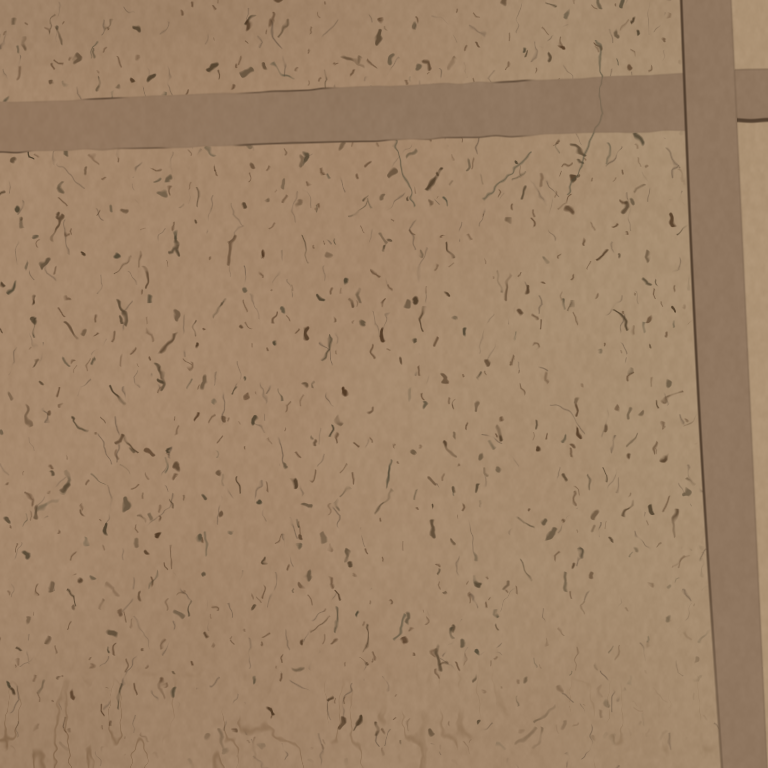
This texture is drawn by a WebGL 2 fragment shader. Its source:

```glsl
#version 300 es
precision highp float;
// Pitted, fissured ceiling tiles held by a slightly skewed grid of flat bars.

uniform vec2 u_resolution;
out vec4 fragColor;

const vec3 TILE_WARM = vec3(0.645, 0.528, 0.417);
const vec3 TILE_PALE = vec3(0.655, 0.555, 0.440);
const vec3 TILE_DIM = vec3(0.605, 0.495, 0.390);
const vec3 BAR = vec3(0.560, 0.462, 0.372);
const vec3 GAP = vec3(0.290, 0.220, 0.160);
const vec3 PIT_BROWN = vec3(0.290, 0.195, 0.115);
const vec3 PIT_GREEN = vec3(0.300, 0.285, 0.215);

float hash(vec2 p) {
  vec3 q = fract(vec3(p.xyx) * 0.1031);
  q += dot(q, q.yzx + 33.33);
  return fract((q.x + q.y) * q.z);
}

float noise(vec2 p) {
  vec2 i = floor(p), f = fract(p);
  f = f * f * (3.0 - 2.0 * f);
  return mix(mix(hash(i), hash(i + vec2(1, 0)), f.x),
             mix(hash(i + vec2(0, 1)), hash(i + vec2(1, 1)), f.x), f.y);
}

float fbm(vec2 p) {
  float sum = 0.0, gain = 0.5;
  for (int i = 0; i < 4; i++) {
    sum += gain * noise(p);
    p = p * 2.03 + 17.0;
    gain *= 0.5;
  }
  return sum;
}

float segment(vec2 p, vec2 a, vec2 b) {
  vec2 pa = p - a, ba = b - a;
  return length(pa - ba * clamp(dot(pa, ba) / dot(ba, ba), 0.0, 1.0));
}

// Soft line of half width w around distance d.
float stroke(float d, float w, float soft) {
  return 1.0 - smoothstep(w - soft, w + soft, abs(d));
}

// Scattered leaning marks: x is coverage, y is a tint choice.
vec2 marks(vec2 uv, float cells, float chance, vec2 lengths, vec2 widths, float seed, float soft) {
  vec2 p = uv * cells, home = floor(p), result = vec2(0.0);
  for (int j = -1; j <= 1; j++)
    for (int i = -1; i <= 1; i++) {
      vec2 id = home + vec2(i, j), key = id + seed;
      if (hash(key) > chance) continue;
      vec2 center = (id + vec2(hash(key + 31.7), hash(key + 57.3))) / cells;
      float size = hash(key + 83.1), lean = hash(key + 11.9) - 0.5;
      float angle = 4.0 * lean * abs(lean) + 0.5 * (hash(key + 7.7) - 0.5);
      vec2 arm = vec2(sin(angle), cos(angle)) * mix(lengths.x, lengths.y, size * size);
      vec2 bend = vec2(arm.y, -arm.x) * (hash(key + 45.1) - 0.5) * 0.7;
      float d = min(segment(uv, center - arm, center + bend),
                    segment(uv, center + bend, center + arm));
      float w = mix(widths.x, widths.y, hash(key + 21.3));
      float cover = stroke(d, w, soft) * mix(0.45, 1.0, hash(key + 63.5));
      if (cover > result.x) result = vec2(cover, hash(key + 95.2));
    }
  return result;
}

void main() {
  vec2 uv = gl_FragCoord.xy / u_resolution;
  float soft = max(1.0 / min(u_resolution.x, u_resolution.y), 0.0016);
  float rough = (noise(uv * 45.0) - 0.5) * 0.0025;

  // Signed distances to the bar edges
  float down = 1.0 - uv.y;
  float leftEdge = uv.x - 0.887 - 0.053 * down + 0.005 * sin(3.1416 * down);
  float rightEdge = uv.x - 0.952 - 0.047 * down;
  float isRight = step(0.0, rightEdge);
  float upper = uv.y - mix(0.866 + 0.043 * uv.x, 0.909, isRight) - rough;
  float lower = uv.y - mix(0.801 + 0.033 * uv.x, 0.843, isRight) - rough;
  float upright = smoothstep(-soft, soft, leftEdge) * (1.0 - smoothstep(-soft, soft, rightEdge));
  float rail = smoothstep(-soft, soft, lower) * (1.0 - smoothstep(-soft, soft, upper));
  float bar = max(upright, rail);

  // Tile tone and grain
  float cloud = fbm(uv * 4.0);
  vec3 color = mix(TILE_WARM, TILE_PALE, smoothstep(0.4, 0.9, uv.x + 0.5 * (cloud - 0.5)));
  float dim = 0.75 * smoothstep(0.4, 0.0, uv.y) + 0.7 * smoothstep(0.85, 1.0, uv.y);
  color = mix(color, TILE_DIM, dim * (1.0 - 0.7 * uv.x));
  color = mix(color, TILE_PALE * 1.03, isRight);
  float grain = fbm(uv * vec2(150.0, 100.0)) - 0.47;
  color += 0.045 * grain + 0.025 * (cloud - 0.47);

  // Fissures, pits and hairlines, thinning toward the lower right
  float tile = (1.0 - bar) * (1.0 - isRight);
  float sparse = 1.0 - 0.85 * smoothstep(0.55, 0.9, uv.x) * smoothstep(0.4, 0.05, uv.y);
  sparse *= smoothstep(0.0, 0.02, -leftEdge) * smoothstep(0.01, 0.09, uv.y + 0.03 * cloud);
  vec2 jitter = vec2(noise(uv * 120.0), noise(uv * 120.0 + 40.0)) - 0.5;
  vec2 warped = uv + 0.0055 * jitter + 0.006 * (noise(uv * 45.0) - 0.5);
  vec2 fissure = marks(warped, 23.0, 0.50, vec2(0.003, 0.018), vec2(0.0006, 0.0021), 3.0, soft);
  vec2 pit = marks(warped, 28.0, 0.42, vec2(0.001, 0.006), vec2(0.0014, 0.0032), 140.0, soft);
  vec2 speck = marks(warped, 36.0, 0.40, vec2(0.001, 0.008), vec2(0.0003, 0.0016), 410.0, soft);
  vec2 hair = marks(warped, 20.0, 0.75, vec2(0.008, 0.028), vec2(0.0003, 0.0009), 270.0, soft);
  float gaps = smoothstep(0.25, 0.6, noise(uv * 75.0 + 9.0));
  color = mix(color, TILE_DIM * 0.65, 0.75 * hair.x * gaps * tile);
  color = mix(color, PIT_BROWN, 0.65 * speck.x * tile * sparse);
  float ink = 0.9 * fissure.x * mix(0.45, 1.0, gaps);
  color = mix(color, mix(PIT_BROWN, PIT_GREEN, fissure.y), ink * tile * sparse);
  color = mix(color, mix(PIT_BROWN, PIT_GREEN, pit.y * 0.8), 0.92 * pit.x * tile * sparse);

  // Fine upright wrinkles along the foot of the tile
  float ridge = abs(noise(warped * vec2(60.0, 13.0)) - 0.5);
  float wrinkle = smoothstep(0.07, 0.0, ridge) * smoothstep(0.4, 0.65, noise(uv * 22.0));
  color -= 0.09 * wrinkle * tile * smoothstep(0.16, 0.02, uv.y) * (1.0 - 0.6 * uv.x);

  // Bars with shaded, broken rims
  vec3 metal = BAR + 0.030 * grain + 0.02 * (fbm(uv * vec2(18.0, 12.0)) - 0.47);
  metal += vec3(0.014, 0.003, -0.003) * (1.0 - upright) * smoothstep(0.6, 0.0, uv.x);
  color = mix(color, metal, bar);
  float broken = smoothstep(0.45, 0.7, noise(uv * vec2(15.0, 9.0) + 5.0));
  float rims = max(stroke(upper, 0.0010, soft), stroke(lower, 0.0010, soft)) * (1.0 - upright);
  color = mix(color, GAP, rims * mix(0.08 + 0.65 * broken, 0.25, isRight));
  color = mix(color, GAP, 0.85 * isRight * stroke(lower, 0.0025, soft));
  float gapFade = mix(0.4, 0.9, smoothstep(0.05, 0.4, uv.y));
  color = mix(color, GAP, gapFade * stroke(leftEdge, 0.0016, soft));
  color = mix(color, GAP, 0.18 * stroke(rightEdge, 0.0012, soft));

  // Long cracks running near and over the rail
  float crack = min(segment(warped, vec2(0.78, 0.95), vec2(0.785, 0.85)),
                    segment(warped, vec2(0.785, 0.85), vec2(0.74, 0.75)));
  crack = min(crack, segment(warped, vec2(0.515, 0.815), vec2(0.54, 0.73)));
  crack = min(crack, segment(warped, vec2(0.63, 0.74), vec2(0.69, 0.80)));
  color = mix(color, PIT_GREEN, 0.6 * stroke(crack, 0.0010, soft) * (1.0 - 0.5 * bar));

  fragColor = vec4(color, 1.0);
}
```
